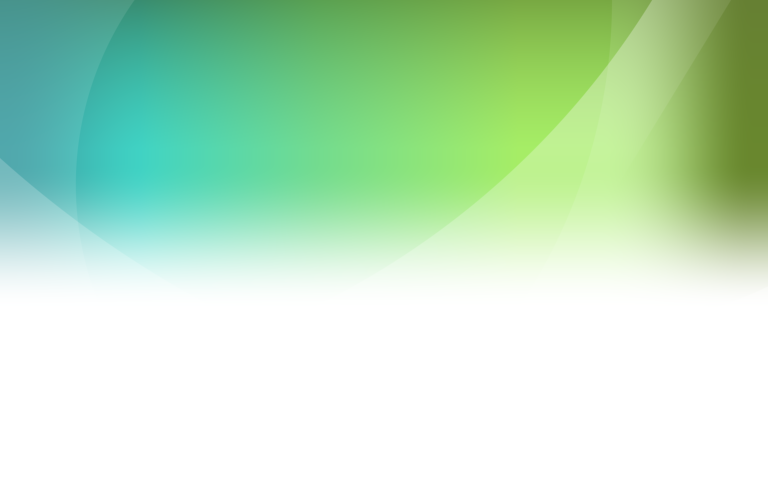
This background is drawn by a WebGL 1 fragment shader. Its source:

```glsl
precision mediump float;
uniform vec2 u_resolution;

#define ASPECT 1.6
#define FADE_LOW 0.352
#define FADE_HIGH 0.66
#define GLOW_HEIGHT 0.69
#define VEIL 0.10
#define SWEEP_LIGHT 0.25
#define RAY_LIGHT 0.09
#define CORNER_LIGHT 0.35

// 0 inside the disc, 1 outside, with a smooth rim
float outsideDisc(vec2 p, vec2 centre, float radius, float soft) {
  return smoothstep(-soft, soft, length(p - centre) - radius);
}

float ramp(float a, float b, float x) {
  return clamp((x - a) / (b - a), 0.0, 1.0);
}

// Five colours blended from left to right
vec3 spectrum(float x, vec3 teal, vec3 cyan, vec3 green, vec3 lime, vec3 olive) {
  vec3 c = mix(teal, cyan, smoothstep(0.0, 0.33, x));
  c = mix(c, green, ramp(0.29, 0.66, x));
  c = mix(c, lime, ramp(0.66, 1.08, x));
  return mix(c, olive, smoothstep(1.25, 1.57, x));
}

void main() {
  vec2 p = gl_FragCoord.xy / u_resolution * vec2(ASPECT, 1.0);
  float soft = 0.8 / u_resolution.y;
  vec3 white = vec3(1.0);

  // Bright band below a shaded top edge
  vec3 glow = spectrum(p.x, vec3(0.24, 0.62, 0.64), vec3(0.25, 0.83, 0.77),
    vec3(0.45, 0.86, 0.56), vec3(0.65, 0.93, 0.40), vec3(0.41, 0.53, 0.18));
  vec3 shade = spectrum(p.x, vec3(0.20, 0.53, 0.50), vec3(0.22, 0.55, 0.44),
    vec3(0.35, 0.63, 0.32), vec3(0.47, 0.66, 0.26), vec3(0.40, 0.50, 0.20));
  float depth = ramp(1.0, GLOW_HEIGHT, p.y);
  vec3 color = mix(shade, glow, depth * (1.5 - 0.5 * depth));

  // Light overlays die out towards the dark right side
  float rightFade = 1.0 - smoothstep(1.30, 1.56, p.x);

  // Lens formed by two discs, with a pale veil around it
  float veil = max(outsideDisc(p, vec2(0.825, 0.615), 0.667, soft),
                   outsideDisc(p, vec2(0.121, 1.0), 1.154, soft));
  color = mix(color, white, VEIL * veil * rightFade);

  // Wide sweeps rising to both sides
  float rightSweep = outsideDisc(p, vec2(-0.10, 1.90), 1.714, soft);
  float leftSweep = outsideDisc(p, vec2(1.492, 2.329), 2.2306, soft);
  leftSweep *= 1.0 - smoothstep(0.5, 0.7, p.x);
  color = mix(color, white, SWEEP_LIGHT * rightSweep * rightFade);
  color = mix(color, white, 0.8 * SWEEP_LIGHT * leftSweep);

  // Slanted ray beside the right sweep
  float rayEdge = dot(p - vec2(1.523, 1.0), vec2(0.853, -0.521));
  float ray = smoothstep(soft, -soft, rayEdge) * rightSweep;
  color = mix(color, white, RAY_LIGHT * ray * smoothstep(0.58, 0.8, p.y));

  // Faint arc in the lower right
  float corner = outsideDisc(p, vec2(1.17, 1.306), 1.0, soft);
  color = mix(color, white, CORNER_LIGHT * corner * smoothstep(1.3, 1.5, p.x));

  // Dissolve into white below
  color = mix(white, color, smoothstep(FADE_LOW, FADE_HIGH, p.y));
  gl_FragColor = vec4(color, 1.0);
}
```
